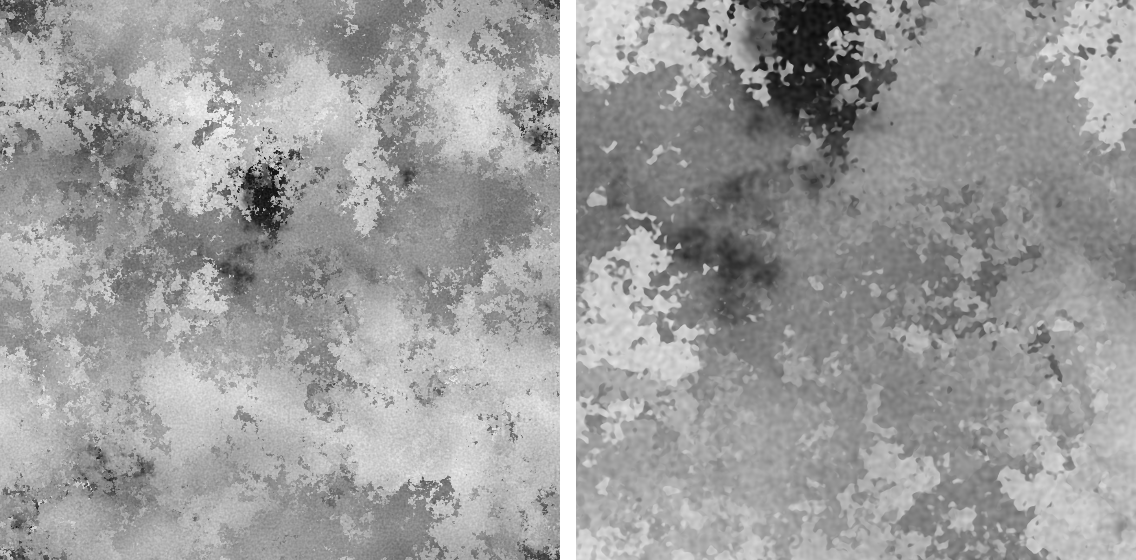
Left, the full canvas; right, a detail of the centre.
Give the GLSL for this texture, as a Shadertoy shader.

```glsl
vec2 hash2(ivec2 cell, int seed) {
    uvec3 v = uvec3(ivec3(cell, seed)) * 1664525u + 1013904223u;
    v.x += v.y * v.z; v.y += v.z * v.x; v.z += v.x * v.y;
    v ^= v >> 16u;
    v.x += v.y * v.z; v.y += v.z * v.x;
    return vec2(v.xy >> 8u) / 16777216.0;
}

// Gradient noise that wraps after a whole number of cells
float corner(ivec2 cell, ivec2 offset, vec2 f, int period, int seed) {
    ivec2 wrapped = (cell + offset) % period;
    return dot(hash2(wrapped, seed) * 2.0 - 1.0, f - vec2(offset));
}

float noise(vec2 uv, int period, int seed) {
    vec2 p = fract(uv + hash2(ivec2(seed, period), 7)) * float(period);
    ivec2 cell = ivec2(p);
    vec2 f = fract(p);
    vec2 u = f * f * f * (f * (f * 6.0 - 15.0) + 10.0);
    float bottom = mix(corner(cell, ivec2(0, 0), f, period, seed),
                       corner(cell, ivec2(1, 0), f, period, seed), u.x);
    float top = mix(corner(cell, ivec2(0, 1), f, period, seed),
                    corner(cell, ivec2(1, 1), f, period, seed), u.x);
    return 1.4 * mix(bottom, top, u.y);
}

float fbm(vec2 uv, int period, int octaves, float gain, int seed) {
    float sum = 0.0, amplitude = 1.0;
    for (int i = 0; i < octaves; i++) {
        sum += amplitude * noise(uv, period, seed + i);
        amplitude *= gain;
        period *= 2;
    }
    return sum;
}

void mainImage(out vec4 fragColor, in vec2 fragCoord) {
    vec2 uv = fragCoord / iResolution.xy;
    vec2 warped = uv + 0.03 * vec2(fbm(uv, 4, 4, 0.5, 11), fbm(uv, 4, 4, 0.5, 21));

    // Soft clouded ground
    float tone = 0.61 + 0.36 * fbm(warped, 2, 4, 0.5, 31);

    // Alternating dark and light coats, flaking at their borders
    for (int i = 0; i < 6; i++) {
        int seed = 100 + 40 * i;
        float side = i % 2 == 0 ? -1.0 : 1.0;
        float shade = 0.61 + 0.11 * side + 0.36 * fbm(warped, 3, 4, 0.5, seed);
        float cover = fbm(warped, 3, 5, 0.6, seed + 10);
        float flakes = fbm(uv, 32, 4, 0.85, seed + 20);
        float coat = smoothstep(-0.06, 0.06, cover + 0.35 * flakes - 0.1);
        tone = mix(tone, shade, 0.8 * coat);
    }

    // Sparse deep stains, gathered in the darker areas
    float stain = fbm(warped, 5, 6, 0.65, 400) - 1.5 * (tone - 0.6);
    tone *= 1.0 - 0.6 * smoothstep(0.5, 1.15, stain);

    // Fine grain
    tone += 0.07 * noise(uv, 256, 500) + 0.05 * noise(uv, 170, 501);

    fragColor = vec4(vec3(clamp(tone, 0.05, 0.93)), 1.0);
}
```
